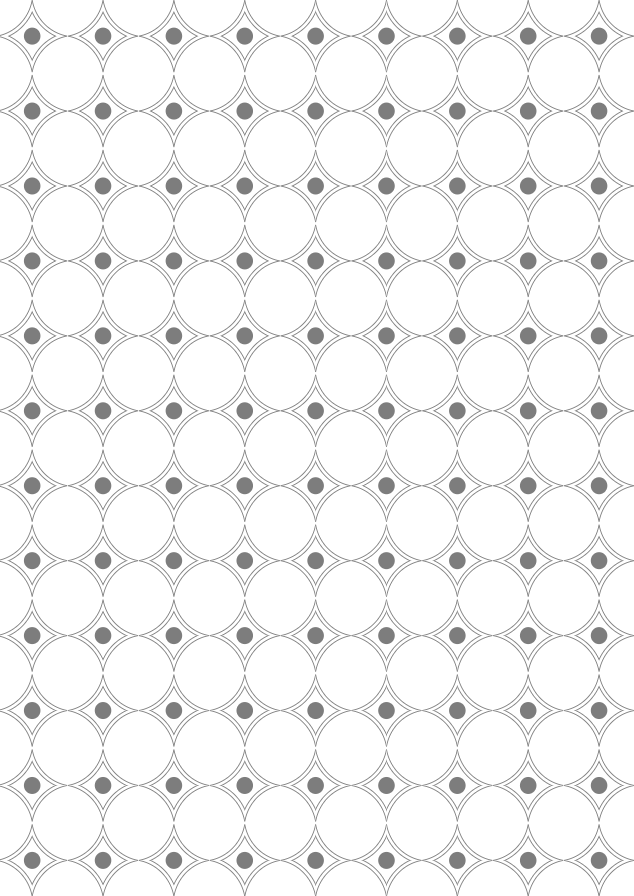
Write a Shadertoy shader that draws this pattern.

```glsl
// A grid of four-pointed stars, each drawn as two thin concentric outlines
// around a solid dot. Folding every cell into one quadrant turns each
// star outline into a single circular arc, evaluated as a distance.

const vec2 GRID = vec2(8.947, 11.957);        // cells across and down the canvas
const vec2 GRID_SHIFT = vec2(0.046, 0.025);   // phase of the grid, in cells
const vec2 STAR_SPAN = vec2(0.993, 0.965);    // tip-to-tip size, in cells

// Lengths below are in star units: centre to tip is 1.
const float TIP_ANGLE = radians(10.0);        // half the opening angle of a tip
const float OUTLINE_GAP = 0.1;
const float LINE_WIDTH = 0.0245;
const float DOT_RADIUS = 0.235;

const vec3 PAPER = vec3(1.0);
const vec3 INK = vec3(0.49);

// Coverage of the region where dist < 0, smoothed over one pixel.
float fillCoverage(float dist, float pixel) {
    return clamp(0.5 - dist / pixel, 0.0, 1.0);
}

// Coverage of a line about dist = 0; stays correct below one pixel in width.
float lineCoverage(float dist, float width, float pixel) {
    return fillCoverage(dist - 0.5 * width, pixel)
         - fillCoverage(dist + 0.5 * width, pixel);
}

// Signed distance to a concave star whose sides are inset from the tips at 1.
float starDistance(vec2 quadrant, float tipAngle, float inset) {
    float radius = 1.0 / (cos(tipAngle) - sin(tipAngle));
    vec2 arcCentre = vec2(radius * cos(tipAngle));
    return radius + inset - length(quadrant - arcCentre);
}

void mainImage(out vec4 fragColor, in vec2 fragCoord) {
    // Repeat the cell and fold it into one quadrant
    vec2 cell = fract(fragCoord / iResolution.xy * GRID + GRID_SHIFT) - 0.5;
    vec2 quadrant = abs(cell) / (0.5 * STAR_SPAN);
    float pixel = 2.0 * GRID.y / (iResolution.y * STAR_SPAN.y);

    // Outer and inner outlines, trimmed at the tips
    float outer = starDistance(quadrant, TIP_ANGLE, 0.0);
    float inner = starDistance(quadrant, TIP_ANGLE, OUTLINE_GAP);
    float lines = lineCoverage(outer, LINE_WIDTH, pixel)
                + lineCoverage(inner, LINE_WIDTH, pixel);
    lines *= fillCoverage(max(quadrant.x, quadrant.y) - 1.0, pixel);

    // Central dot
    float dotFill = fillCoverage(length(quadrant) - DOT_RADIUS, pixel);

    float ink = clamp(max(lines, dotFill), 0.0, 1.0);
    fragColor = vec4(mix(PAPER, INK, ink), 1.0);
}
```
